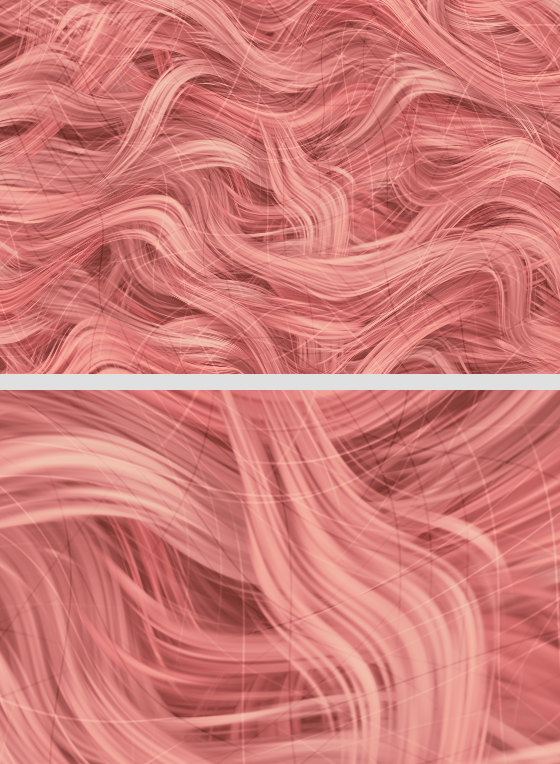
Top, the full canvas; bottom, a detail of the centre.
Give the GLSL for this texture, as a Shadertoy shader.

```glsl
// Wavy pink hair: overlapping frayed locks of fine strands under veils of loose hairs.

const int   LOCKS = 96;
const int   VEILS = 6;
const int   FLYAWAYS = 60;
const float BASE_TONE = 0.56;
const float STRAND_CONTRAST = 0.72;
const float SHEEN = 0.10;
const float GLINT_GAIN = 0.08;
const float EDGE_SHADE = 0.18;
const float DROP_SHADOW = 0.24;
const float FRAY = 0.95;
const float STRAND_FREQ = 62.0;
const float VEIL_FREQ = 38.0;
const float HAIR_WIDTH = 0.0010;

const vec3 DEEP  = vec3(0.40, 0.16, 0.14);
const vec3 DARK  = vec3(0.50, 0.22, 0.20);
const vec3 BROWN = vec3(0.65, 0.32, 0.31);
const vec3 ROSE  = vec3(0.77, 0.41, 0.40);
const vec3 PINK  = vec3(0.87, 0.51, 0.50);
const vec3 PEACH = vec3(0.93, 0.62, 0.58);
const vec3 GLINT = vec3(0.96, 0.72, 0.65);
const vec3 ROSY_SHIFT = vec3(0.014, -0.026, -0.022);

float hash(float n) {
    n = fract(n * 0.1031);
    n *= n + 33.33;
    n *= n + n;
    return fract(n);
}

// Low-discrepancy scatter over the canvas and a margin around it
vec2 scatter(float i, float aspect) {
    return fract(i * vec2(0.7549, 0.5698) + 0.37) * vec2(aspect + 0.3, 1.2) - vec2(0.15, 0.1);
}

vec2 rotate(vec2 p, float a) {
    float c = cos(a), s = sin(a);
    return vec2(c * p.x + s * p.y, c * p.y - s * p.x);
}

// Brightness of one strand cell, drifting slowly along its length
float strandCell(float id, float along, float seed) {
    float h = hash(id + seed * 57.0);
    return 0.5 + 0.5 * sin(6.283 * h + along * (4.0 + 10.0 * fract(h * 17.0)));
}

// Three layers of 1D cells across the hair that wander over each other
float strands(float across, float along, float seed) {
    float sum = 0.0, freq = STRAND_FREQ, weight = 0.34;
    for (int k = 0; k < 3; k++) {
        float fk = float(k);
        float wander = 0.014 * sin(along * (5.0 + 2.0 * fk) + seed + 2.0 * fk);
        float x = (across + wander) * freq;
        float id = floor(x), f = smoothstep(0.0, 1.0, x - id);
        sum += weight * mix(strandCell(id, along, seed + fk),
                            strandCell(id + 1.0, along, seed + fk), f);
        freq *= 2.1;
        weight -= 0.007;
    }
    return sum;
}

// Sparse single hairs, one per cell, that fade in and out along their length
float veil(vec2 q, float seed, float pixel) {
    float x = q.y * VEIL_FREQ, id = floor(x);
    float h = hash(id + seed * 91.0);
    float offset = 0.5 + 0.35 * sin(q.x * (4.0 + 5.0 * h) + 40.0 * h);
    float dist = abs(x - id - offset) / VEIL_FREQ;
    float visible = smoothstep(0.2, 0.8, sin(q.x * (5.0 + 6.0 * fract(h * 13.0)) + 90.0 * h));
    return visible * (1.0 - smoothstep(0.0, HAIR_WIDTH + pixel, dist)) * mix(-0.16, 0.24, fract(h * 29.0));
}

// Shared flow that makes neighbouring locks wave together
vec2 flow(vec2 p) {
    p.x += 0.06 * sin(6.0 * p.y + 1.5 * p.x) + 0.02 * sin(13.0 * p.y - 4.0 * p.x);
    p.y += 0.065 * sin(7.5 * p.x + 2.5 * p.y + 0.8) + 0.03 * sin(13.0 * p.x - 5.0 * p.y + 2.0);
    return p;
}

vec3 hairColor(float tone, float rosy) {
    float t = (tone - 0.11) / 0.167;
    vec3 c = mix(DEEP, DARK, clamp(t + 1.0, 0.0, 1.0));
    c = mix(c, BROWN, clamp(t, 0.0, 1.0));
    c = mix(c, ROSE, clamp(t - 1.0, 0.0, 1.0));
    c = mix(c, PINK, clamp(t - 2.0, 0.0, 1.0));
    c = mix(c, PEACH, clamp(t - 3.0, 0.0, 1.0));
    c = mix(c, GLINT, clamp((t - 4.0) * 0.7, 0.0, 1.0));
    return c + ROSY_SHIFT * rosy;
}

void mainImage(out vec4 fragColor, in vec2 fragCoord) {
    float pixel = 1.0 / iResolution.y;
    float aspect = iResolution.x * pixel;
    vec2 p = fragCoord * pixel;
    vec2 w = flow(p);

    // Shaded under-layer
    float tone = 0.32 + 0.5 * (strands(w.y + 0.3 * w.x, w.x, 3.0) - 0.5);
    float rosy = 0.0;

    // Locks, painted from the deepest to the topmost
    for (int i = 0; i < LOCKS; i++) {
        float n = float(i), seed = n * 7.0 + 11.0;
        float tilt = 2.0 * hash(seed) - 1.0;
        vec2 q = rotate(w - scatter(n, aspect), 1.2 * tilt * tilt * tilt - 0.18);
        float halfLength = mix(0.28, 0.60, hash(seed + 1.0));
        float u = q.x / halfLength;
        if (abs(u) > 1.0) continue;

        float waveFreq = mix(7.0, 12.0, hash(seed + 2.0));
        float amp = mix(0.025, 0.065, hash(seed + 3.0));
        float theta = waveFreq * q.x + 6.283 * hash(seed + 4.0);
        float slope = amp * waveFreq * cos(theta);
        float d = (q.y - amp * sin(theta)) / sqrt(1.0 + slope * slope);
        float halfWidth = mix(0.045, 0.11, hash(seed + 5.0));
        float v = d / (halfWidth * (1.0 - 0.45 * u * u));
        if (abs(v) > 1.7) continue;

        float ends = 1.0 - smoothstep(0.4, 1.0, abs(u));
        tone *= 1.0 - DROP_SHADOW * ends * (1.0 - smoothstep(0.5, 1.4, abs(v + 0.25)));
        if (abs(v) > 1.0) continue;

        float strand = strands(v * halfWidth, q.x, seed);
        float edge = min(1.0 - abs(v), 2.0 * (1.0 - abs(u))) - FRAY * (1.0 - strand);
        float rim = smoothstep(0.0, 0.2, min(1.0 - abs(v), 1.0 - abs(u)));
        float cover = rim * smoothstep(-0.22, 0.22, edge);
        float crest = sin(theta + 0.5 + 0.7 * v + 1.6 * (strand - 0.5));
        float glint = pow(max(crest, 0.0), 4.0);
        float lockTone = BASE_TONE + 0.10 * (n / float(LOCKS) - 0.5)
            + 0.10 * (hash(seed + 6.0) - 0.5)
            + STRAND_CONTRAST * (strand - 0.5)
            + SHEEN * crest + GLINT_GAIN * glint
            + 0.04 * v - EDGE_SHADE * v * v * v * v;
        tone = mix(tone, lockTone, cover);
        rosy = mix(rosy, 2.0 * hash(seed + 8.0) - 0.5 - 0.8 * glint, cover);
    }

    // Veils of fine hairs crossing the locks at several angles
    for (int i = 0; i < VEILS; i++) {
        float n = float(i);
        vec2 q = rotate(mix(p, w, 0.7), 0.42 * (n - 2.5) - 0.1);
        q.y += 0.04 * sin(5.0 * q.x + 2.0 * n);
        tone += veil(q, n + 5.0, pixel);
    }

    // Loose curved hairs on top
    for (int i = 0; i < FLYAWAYS; i++) {
        float n = float(i), seed = n * 5.0 + 901.0;
        vec2 q = rotate(p - scatter(n + 0.5, aspect), 3.1416 * hash(seed));
        float u = q.x / mix(0.08, 0.28, hash(seed + 1.0));
        float bend = 5.0 * (hash(seed + 2.0) - 0.5);
        float d = q.y - bend * q.x * q.x - 0.012 * sin(11.0 * q.x + n);
        d /= sqrt(1.0 + 4.0 * bend * bend * q.x * q.x);
        float line = 1.0 - smoothstep(0.0, HAIR_WIDTH + pixel, abs(d));
        tone += line * max(1.0 - u * u, 0.0) * mix(-0.12, 0.22, hash(seed + 3.0));
    }

    fragColor = vec4(hairColor(tone, rosy), 1.0);
}
```
